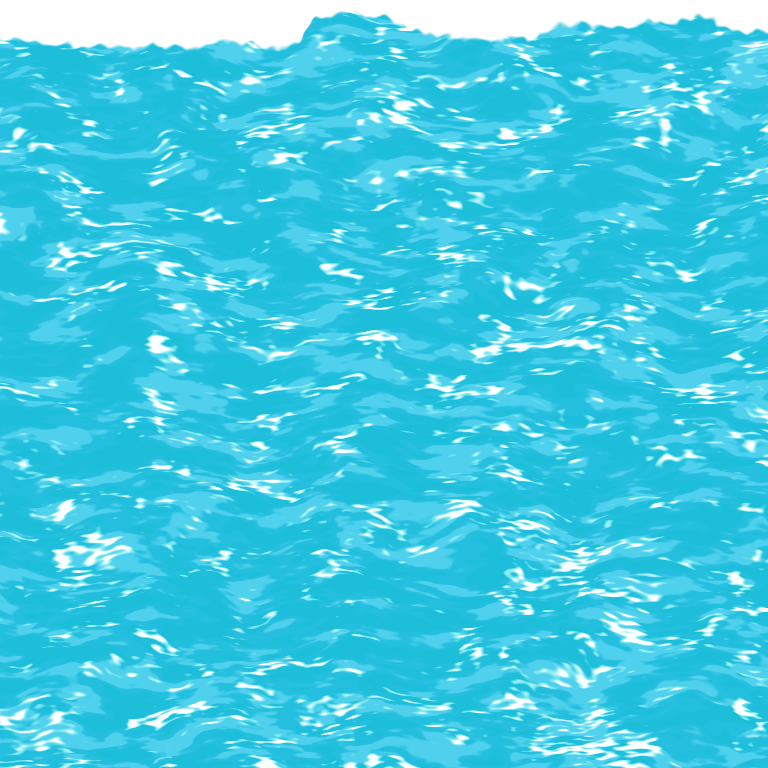
Write a Shadertoy shader that draws this texture.

```glsl
// Bright cyan water with wind-drawn ripples and broken sun glints under a white ragged skyline.
#define BASE_BLUE   vec3(0.14, 0.75, 0.87)
#define TEAL_TROUGH vec3(0.11, 0.745, 0.855)
#define LIGHT_BLUE  vec3(0.31, 0.82, 0.93)
#define PALE_CYAN   vec3(0.50, 0.91, 0.95)
#define GLINT_WHITE vec3(0.98, 1.0, 1.0)
#define RIPPLE_FREQ vec2(12.0, 42.0)
#define CREST_FREQ  vec2(8.0, 23.0)
#define DASH_FREQ   vec2(52.0, 175.0)
#define WARP        0.032
#define SKYLINE     0.946

// Unit gradient chosen by a hash of the lattice point
vec2 latticeGradient(vec2 cell) {
    vec3 h = fract(vec3(cell.xyx) * 0.1031);
    h += dot(h, h.yzx + 33.33);
    float angle = 6.2832 * fract((h.x + h.y) * h.z);
    return vec2(cos(angle), sin(angle));
}

float gradientNoise(vec2 p) {
    vec2 i = floor(p), f = p - i;
    vec2 w = f * f * f * (f * (f * 6.0 - 15.0) + 10.0);
    vec2 e = vec2(1.0, 0.0);
    float a = dot(latticeGradient(i), f);
    float b = dot(latticeGradient(i + e), f - e);
    float c = dot(latticeGradient(i + e.yx), f - e.yx);
    float d = dot(latticeGradient(i + 1.0), f - 1.0);
    return mix(mix(a, b, w.x), mix(c, d, w.x), w.y);
}

float fbm(vec2 p) {
    float sum = 0.0, amplitude = 1.0;
    for (int octave = 0; octave < 3; octave++) {
        sum += amplitude * gradientNoise(p);
        p = p * 2.1 + vec2(17.3, 9.7);
        amplitude *= 0.6;
    }
    return sum;
}

// Bends the flat ripples into short slanted swells
vec2 swellWarp(vec2 p) {
    vec2 broad = vec2(gradientNoise(p * 6.0 + 3.7), gradientNoise(p * vec2(7.0, 9.0) + 41.2));
    float fine = gradientNoise(p * vec2(19.0, 27.0) + 73.1);
    return p + WARP * broad + vec2(0.0, 0.25 * WARP * fine);
}

vec3 waterColour(vec2 p) {
    vec2 q = swellWarp(p);
    float activity = 0.3 * gradientNoise(p * vec2(4.0, 6.0) + 11.4);
    float crest = 0.35 - 1.6 * abs(gradientNoise(q * CREST_FREQ + 5.3));

    // Soft ripple tones
    float tone = fbm(q * RIPPLE_FREQ + 23.6) + 0.5 * crest + activity;
    vec3 colour = mix(TEAL_TROUGH, BASE_BLUE, smoothstep(-0.24, -0.04, tone));
    colour = mix(colour, LIGHT_BLUE, smoothstep(0.09, 0.31, tone));

    // Crests broken into small bright dashes
    float patches = gradientNoise(q * vec2(13.0, 34.0) + 61.8);
    float dashes = gradientNoise(q * DASH_FREQ + 7.9);
    float foam = crest + 0.7 * patches + 0.8 * dashes + activity;
    colour = mix(colour, PALE_CYAN, smoothstep(0.33, 0.52, foam));
    return mix(colour, GLINT_WHITE, smoothstep(0.48, 0.67, foam));
}

// Height of the ragged water edge, with one steep hump
float skylineHeight(vec2 p) {
    float hump = smoothstep(0.385, 0.412, p.x) * (1.0 - smoothstep(0.43, 0.6, p.x));
    float rise = smoothstep(0.68, 0.75, p.x);
    float ragged = 0.020 * gradientNoise(vec2(p.x * 8.0, 2.4))
                 + 0.012 * gradientNoise(p * vec2(24.0, 20.0) + 8.6)
                 + 0.008 * gradientNoise(p * vec2(70.0, 60.0) + 31.5);
    return SKYLINE + 0.043 * hump + 0.020 * rise + ragged;
}

void mainImage(out vec4 fragColor, in vec2 fragCoord) {
    vec2 p = fragCoord / iResolution.y;
    float softness = max(0.003, 1.0 / iResolution.y);
    float sky = smoothstep(-softness, softness, p.y - skylineHeight(p));
    fragColor = vec4(mix(waterColour(p), vec3(1.0), sky), 1.0);
}
```
